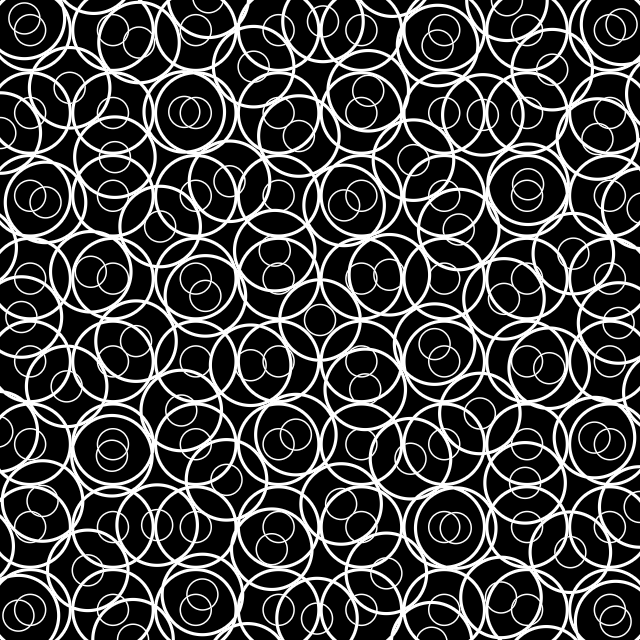
This pattern is drawn by a WebGL 1 fragment shader. Its source:

```glsl
precision highp float;

// Moire of two equal square lattices of white rings on black. Each cell holds
// a bold ring that nearly fills it and a fine concentric ring. One lattice is
// upright with a cell corner at the centre, the other is turned about a ring.

uniform vec2 u_resolution;

const float CELL_SIZE = 0.1294;    // lattice spacing, in canvas units
const float TURN = 0.578;          // angle of the second lattice, radians
const float BOLD_RADIUS = 0.486;   // ring sizes, in cell units
const float BOLD_WIDTH = 0.038;
const float FINE_RADIUS = 0.187;
const float FINE_WIDTH = 0.018;
const vec3 BACKGROUND = vec3(0.0);
const vec3 LINE_COLOR = vec3(1.0);

// Rotates a point counter-clockwise about the origin.
vec2 rotate(vec2 p, float angle) {
  float c = cos(angle);
  float s = sin(angle);
  return vec2(c * p.x - s * p.y, s * p.x + c * p.y);
}

// Smoothed coverage of a ring; dist and all sizes share one unit.
float ring(float dist, float radius, float width, float pixel) {
  float edge = abs(dist - radius) - 0.5 * width;
  return clamp(0.5 - edge / pixel, 0.0, 1.0);
}

// Bold and fine rings centred in every unit cell.
float ringLattice(vec2 p, float pixel) {
  float dist = length(fract(p) - 0.5);
  float bold = ring(dist, BOLD_RADIUS, BOLD_WIDTH, pixel);
  float fine = ring(dist, FINE_RADIUS, FINE_WIDTH, pixel);
  return max(bold, fine);
}

void main() {
  // Cell coordinates with the origin at the canvas centre.
  float unit = CELL_SIZE * min(u_resolution.x, u_resolution.y);
  vec2 p = (gl_FragCoord.xy - 0.5 * u_resolution) / unit;
  float pixel = 1.0 / unit;

  // Overlay the upright and the turned lattice.
  float upright = ringLattice(p, pixel);
  float turned = ringLattice(rotate(p, -TURN) + 0.5, pixel);
  float coverage = max(upright, turned);

  gl_FragColor = vec4(mix(BACKGROUND, LINE_COLOR, coverage), 1.0);
}
```
